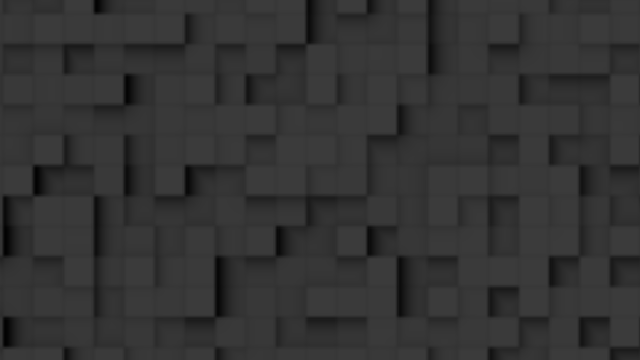
A Shadertoy shader for this background:

```glsl
// A wall of dark grey square blocks pushed out to random depths.
// Each block takes soft shadows from taller neighbours, mostly from the left
// and from above; a small Gaussian filter softens every edge.

#define CELL 0.0843              // block size, in canvas heights
#define GRID_SHIFT vec2(0.008, 0.035)
#define FACE_LOW 0.210           // grey of the deepest face
#define FACE_HIGH 0.233          // grey of the nearest face
#define SHADOW_REACH vec2(0.17, 0.37) // falloff of weak and strong shadows, in blocks
#define LEFT_SHADOW vec2(1.30, 0.72) // strength at left and right of canvas
#define TOP_SHADOW 0.60
#define BOUNCE_SHADOW 0.15       // faint occlusion from right and below
#define SEAM_DEPTH 0.12
#define SEAM_WIDTH 0.045
#define BLUR_STEP 0.042          // filter spacing, in blocks

float blockHeight(vec2 id) {
    return fract(sin(dot(id, vec2(127.1, 311.7))) * 43758.5453);
}

// Strength of the shadow thrown by a neighbour in direction dir.
float shadowStrength(vec2 dir, float across) {
    float side = dir.x < 0.0 ? mix(LEFT_SHADOW.x, LEFT_SHADOW.y, across) : BOUNCE_SHADOW;
    float vertical = dir.y > 0.0 ? TOP_SHADOW : BOUNCE_SHADOW;
    if (dir.y == 0.0) return side;
    if (dir.x == 0.0) return vertical;
    return 0.55 * min(side, vertical);
}

// Grey level of the unfiltered wall at a point in block units.
float wall(vec2 p, float across) {
    vec2 id = floor(p);
    vec2 local = p - id;
    float height = blockHeight(id);

    // Darkest shadow among the eight neighbours
    float shadow = 0.0;
    for (int y = -1; y <= 1; y++) {
        for (int x = -1; x <= 1; x++) {
            vec2 dir = vec2(x, y);
            float rise = blockHeight(id + dir) - height;
            vec2 gap = abs(dir) * mix(local, 1.0 - local, step(0.0, dir));
            float drop = smoothstep(0.06, 0.74, rise);
            float reach = mix(SHADOW_REACH.x, SHADOW_REACH.y, drop);
            float fade = exp(-pow(length(gap) / reach + 0.001, 1.3));
            shadow = max(shadow, drop * shadowStrength(dir, across) * fade);
        }
    }

    // Thin seam around each block
    vec2 edge = min(local, 1.0 - local);
    float seam = 1.0 - smoothstep(0.0, SEAM_WIDTH, min(edge.x, edge.y));

    float face = mix(FACE_LOW, FACE_HIGH, height);
    return face * (1.0 - min(shadow, 0.97)) * (1.0 - SEAM_DEPTH * seam);
}

void mainImage(out vec4 fragColor, in vec2 fragCoord) {
    vec2 p = (fragCoord / iResolution.y - GRID_SHIFT) / CELL;
    float across = fragCoord.x / iResolution.x;

    // Gaussian filter in block units
    float sum = 0.0;
    float total = 0.0;
    for (int y = -2; y <= 2; y++) {
        for (int x = -2; x <= 2; x++) {
            vec2 tap = vec2(x, y);
            float weight = exp(-0.3 * dot(tap, tap));
            sum += weight * wall(p + tap * BLUR_STEP, across);
            total += weight;
        }
    }
    fragColor = vec4(vec3(sum / total), 1.0);
}
```
